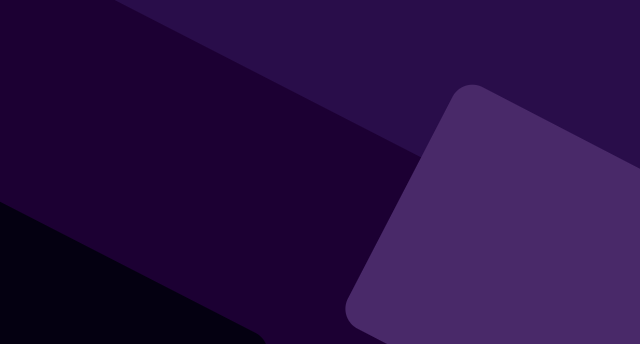
Write a Shadertoy shader that draws this background.

```glsl
// Flat layered background: a dark field, a tilted violet band, a near-black
// slab at the lower left and a rounded card at the right. Each layer is a
// signed distance in a rotated frame, blended with an antialiased edge.

// Palette
const vec3 FIELD_COLOR = vec3(0.11, 0.00, 0.20);
const vec3 BAND_COLOR  = vec3(0.16, 0.05, 0.29);
const vec3 SLAB_COLOR  = vec3(0.015, 0.00, 0.065);
const vec3 CARD_COLOR  = vec3(0.287, 0.16, 0.412);

// Layout, in canvas heights; box bounds are measured in the tilted frames
const float BAND_TILT = 0.4743;
const float CARD_TILT = 0.4784;
const float BAND_EDGE = 1.0418;
const vec2  SLAB_MIN  = vec2(-2.0, -2.0);
const vec2  SLAB_MAX  = vec2(0.711, 0.368);
const vec2  CARD_MIN  = vec2(0.837, 0.518);
const vec2  CARD_MAX  = vec2(3.0, 1.3086);
const float CORNER_RADIUS = 0.065;

// Coordinates along and across a direction falling to the right
vec2 tiltFrame(vec2 p, float angle) {
    float c = cos(angle), s = sin(angle);
    return vec2(c * p.x - s * p.y, s * p.x + c * p.y);
}

float roundedBox(vec2 p, vec2 lo, vec2 hi, float radius) {
    vec2 q = abs(p - 0.5 * (lo + hi)) - 0.5 * (hi - lo) + radius;
    return length(max(q, 0.0)) + min(max(q.x, q.y), 0.0) - radius;
}

// Coverage of a shape over one pixel
float coverage(float dist) {
    return clamp(0.5 - dist * iResolution.y, 0.0, 1.0);
}

void mainImage(out vec4 fragColor, in vec2 fragCoord) {
    vec2 p = fragCoord / iResolution.y;
    vec2 bandPos = tiltFrame(p, BAND_TILT);
    vec2 cardPos = tiltFrame(p, CARD_TILT);

    float band = BAND_EDGE - bandPos.y;
    float slab = roundedBox(bandPos, SLAB_MIN, SLAB_MAX, CORNER_RADIUS);
    float card = roundedBox(cardPos, CARD_MIN, CARD_MAX, CORNER_RADIUS);

    // Layers from back to front
    vec3 color = FIELD_COLOR;
    color = mix(color, BAND_COLOR, coverage(band));
    color = mix(color, SLAB_COLOR, coverage(slab));
    color = mix(color, CARD_COLOR, coverage(card));
    fragColor = vec4(color, 1.0);
}
```
